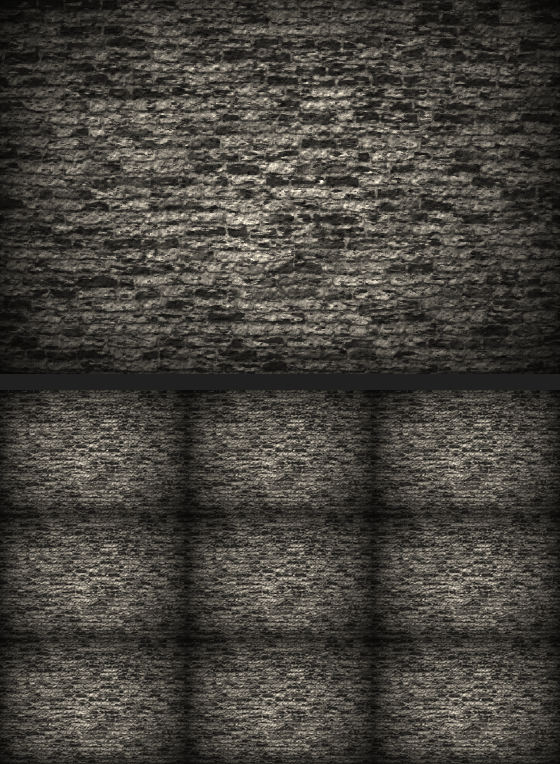
Top: one tile. Bottom: repeated 3 by 3.
This texture is drawn by a WebGL 2 fragment shader. Its source:

```glsl
#version 300 es
precision highp float;
// An old, weathered brick wall in warm greys that darkens towards its borders.
// Thirty wavy courses are cut into bricks of random length; wrapped noise wears
// their outlines, leaves patches of pale plaster on them and grains the mortar.

uniform vec2 u_resolution;
out vec4 fragColor;

const float PI = 3.14159265;
const vec2 WALL = vec2(45.0, 30.0); // wall size in course heights

float hash(vec2 p) {
    return fract(sin(dot(p, vec2(127.1, 311.7))) * 43758.5453);
}

// Value noise that wraps after a whole number of cells
float noise(vec2 p, vec2 period) {
    vec2 f = fract(p);
    vec2 a = mod(floor(p), period);
    vec2 b = mod(a + 1.0, period);
    f = f * f * (3.0 - 2.0 * f);
    return mix(mix(hash(a), hash(vec2(b.x, a.y)), f.x),
               mix(hash(vec2(a.x, b.y)), hash(b), f.x), f.y);
}

// Layered noise over the wall, scale in cells per course height
float fbm(vec2 p, vec2 scale) {
    float sum = 0.0, weight = 0.5;
    for (int octave = 0; octave < 4; octave++) {
        sum += weight * noise(p * scale, round(WALL * scale));
        scale *= 2.0;
        weight *= 0.5;
    }
    return sum / 0.9375;
}

// Position of the joint to the left of brick i
float joint(float i, float row, float count) {
    return i + 0.6 * hash(vec2(mod(i, count), row + 50.0));
}

float roundedBox(vec2 p, vec2 halfSize, float radius) {
    vec2 q = abs(p) - halfSize + radius;
    return length(max(q, 0.0)) + min(max(q.x, q.y), 0.0) - radius;
}

void main() {
    vec2 uv = gl_FragCoord.xy / u_resolution;
    vec2 p = uv * WALL;
    float pixel = WALL.y / u_resolution.y;

    // Sagging courses
    vec2 g = p;
    g.y += 0.7 * (fbm(p, vec2(0.2)) - 0.5) + 0.2 * (noise(p, WALL) - 0.5);
    float row = mod(floor(g.y), WALL.y);

    // Bricks of uneven length along the course
    float count = 16.0 + floor(5.0 * hash(vec2(row, 3.0)));
    float unit = WALL.x / count;
    float x = g.x / unit + count * hash(vec2(row, 9.0));
    float i = floor(x);
    if (x < joint(i, row, count)) i -= 1.0;
    float left = joint(i, row, count);
    float right = joint(i + 1.0, row, count);
    vec2 id = vec2(mod(i, count), row);

    // Ragged brick outline
    vec2 local = vec2((x - 0.5 * (left + right)) * unit, fract(g.y) - 0.5);
    vec2 halfSize = vec2(0.5 * (right - left) * unit - 0.12,
                         0.37 - 0.09 * hash(id + 21.0));
    float edge = roundedBox(local, halfSize, 0.17);
    edge += 0.3 * (fbm(p, vec2(2.0)) - 0.5);
    float soft = 0.04 + 0.5 * pixel;
    float brick = 1.0 - smoothstep(-soft, soft, edge);

    // Plaster clings to some bricks, others stay bare and dark
    float tone = hash(id + 7.0);
    float patches = fbm(p, vec2(1.0, 3.0));
    float coat = smoothstep(-0.12, 0.12, patches - 0.5 + 0.55 * (tone - 0.45));
    float grain = fbm(p, vec2(4.0));
    float face = mix(0.16, 0.66, coat) * (0.7 + 0.6 * grain);

    // Mortar, smeared over the bricks here and there
    float mortar = 0.49 * (0.65 + 0.7 * grain);
    float smear = smoothstep(0.5, 0.75, fbm(p, vec2(0.4, 0.8)));
    float shade = mix(mortar, face, brick * (1.0 - 0.65 * smear));

    // Shadowed crevice below each brick
    float crevice = 1.0 - smoothstep(0.0, 0.11 + pixel, abs(edge - 0.04));
    shade *= 1.0 - 0.5 * crevice * smoothstep(0.1, -0.25, local.y);

    // Relief lit from above, with small pits
    float relief = fbm(p, vec2(3.0)) - fbm(p + vec2(-0.05, 0.13), vec2(3.0));
    shade *= 1.0 + 1.6 * relief;
    shade *= 1.0 - 0.55 * smoothstep(0.58, 0.72, fbm(p, vec2(2.0, 5.0)));

    // Broad grime and darkened borders
    vec2 s = max(sin(PI * uv), 0.0);
    float light = (0.25 + 0.75 * pow(s.x, 0.7)) * (0.35 + 0.65 * pow(s.y, 0.6));
    light *= 0.8 + 0.5 * fbm(p, vec2(0.2));

    vec3 warmGrey = vec3(1.0, 0.955, 0.87);
    fragColor = vec4(warmGrey * (0.02 + shade * light), 1.0);
}
```
